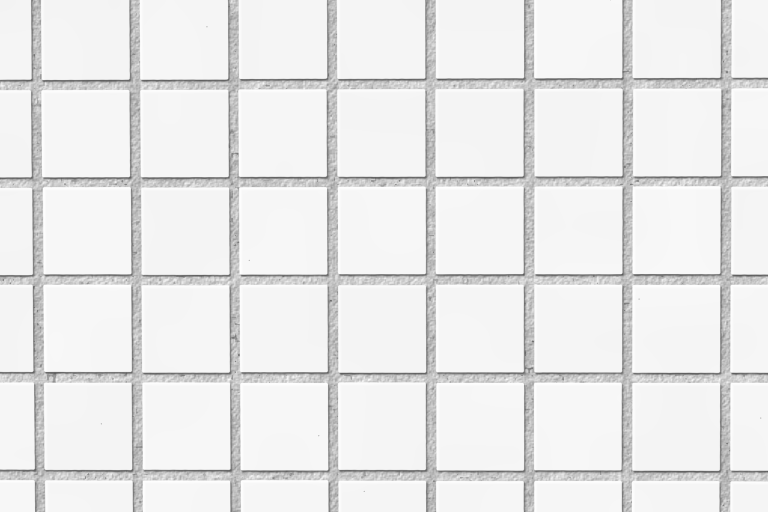
Reproduce this texture procedurally as a Shadertoy shader.

```glsl
// White square wall tiles with rough grey grout and thin shadows on the right and lower edges.

const float PITCH = 0.1915;       // tile spacing, in canvas heights
const float HALF_TILE = 0.448;    // half a tile, in cells
const float CORNER = 0.018;       // corner radius, in cells
const vec3 GLAZE = vec3(0.963);
const vec3 BEVEL = vec3(0.99);
const vec3 GROUT_ACROSS = vec3(0.81);
const vec3 GROUT_DOWN = vec3(0.755);
const vec3 SHADOW = vec3(0.33);

float hash(vec2 p) {
    vec3 q = fract(p.xyx * vec3(0.1031, 0.1030, 0.0973));
    q += dot(q, q.yzx + 33.33);
    return fract((q.x + q.y) * q.z);
}

float noise(vec2 p) {
    vec2 i = floor(p), f = fract(p);
    f = f * f * (3.0 - 2.0 * f);
    return mix(mix(hash(i), hash(i + vec2(1, 0)), f.x),
               mix(hash(i + vec2(0, 1)), hash(i + vec2(1, 1)), f.x), f.y);
}

float roundedBox(vec2 p, float halfSize, float radius) {
    vec2 d = abs(p) - halfSize + radius;
    return length(max(d, 0.0)) + min(max(d.x, d.y), 0.0) - radius;
}

float coverage(float dist, float blur) {
    return 1.0 - smoothstep(-blur, blur, dist);
}

// Cell coordinates, counted from the upper left, with a slight perspective fan
vec2 tileGrid(vec2 p, float aspect) {
    float across = p.x / aspect;
    vec2 start = vec2(mix(0.070, 0.078, p.y), mix(0.166, 0.162, across));
    vec2 pitch = vec2(mix(0.1927, 0.1911, p.y), mix(0.1903, 0.1920, across));
    return (p - start) / pitch;
}

float groutHeight(vec2 p) {
    return 0.5 * noise(p * 190.0) + 0.3 * noise(p * 340.0 + 7.0)
         + 0.2 * noise(p * 90.0 + 3.0);
}

// Sandy surface lit from the upper left, with scattered pits
vec3 groutColor(vec2 p, vec2 cell) {
    float down = smoothstep(0.44, 0.46, abs(cell.x));
    vec3 color = mix(GROUT_ACROSS, GROUT_DOWN, down);
    float height = groutHeight(p);
    float relief = height - groutHeight(p - vec2(0.0022));
    color += 0.22 * relief + 0.16 * (height - 0.5);
    color += 0.07 * (noise(p * 24.0) - 0.5);
    float pits = smoothstep(0.83, 0.96, noise(p * 150.0 + 41.0));
    return color - 0.28 * pits * noise(p * 17.0 + 5.0);
}

// Glaze with a bright upper left bevel, faint shading and rare specks
vec3 glazeColor(vec2 p, vec2 cell, vec2 id) {
    float edge = max(-cell.x, -cell.y);
    vec3 color = mix(GLAZE, BEVEL, smoothstep(0.405, 0.44, edge));
    color += 0.010 * (hash(id + 9.0) - 0.5) + 0.008 * (noise(p * 9.0) - 0.5);
    vec2 speckCenter = 0.8 * (vec2(hash(id + 21.0), hash(id + 35.0)) - 0.5);
    float speck = coverage(length(cell - speckCenter) - 0.006, 0.006);
    return color - 0.25 * speck * step(0.82, hash(id + 50.0));
}

void mainImage(out vec4 fragColor, in vec2 fragCoord) {
    vec2 p = fragCoord / iResolution.y;
    p.y = 1.0 - p.y;
    vec2 grid = tileGrid(p, iResolution.x / iResolution.y);
    vec2 id = floor(grid);
    vec2 cell = fract(grid) - 0.5;
    float blur = 0.75 / (iResolution.y * PITCH);

    // Each tile is set a little off its place
    vec2 offset = 0.008 * (vec2(hash(id), hash(id + 13.0)) - 0.5);
    vec2 local = cell - offset;
    float ragged = 0.007 * (noise(p * 130.0) - 0.5);
    float tile = roundedBox(local, HALF_TILE, CORNER) + 0.3 * ragged;

    // Shadow thrown by the tile, stronger below than beside it
    float shade = roundedBox(local - vec2(0.012, 0.017), HALF_TILE, CORNER) + ragged;
    float below = smoothstep(0.43, 0.45, local.y);
    float strength = mix(0.72, 0.95, below) * mix(0.7, 1.0, noise(p * 28.0 + 60.0));
    float halo = coverage(shade - 0.012, 0.02);

    vec3 color = groutColor(p, cell);
    color *= 1.0 - 0.12 * halo;
    color = mix(color, SHADOW, strength * coverage(shade, blur + 0.004));
    color = mix(color, glazeColor(p, local, id), coverage(tile, blur));
    fragColor = vec4(clamp(color, 0.0, 1.0), 1.0);
}
```
